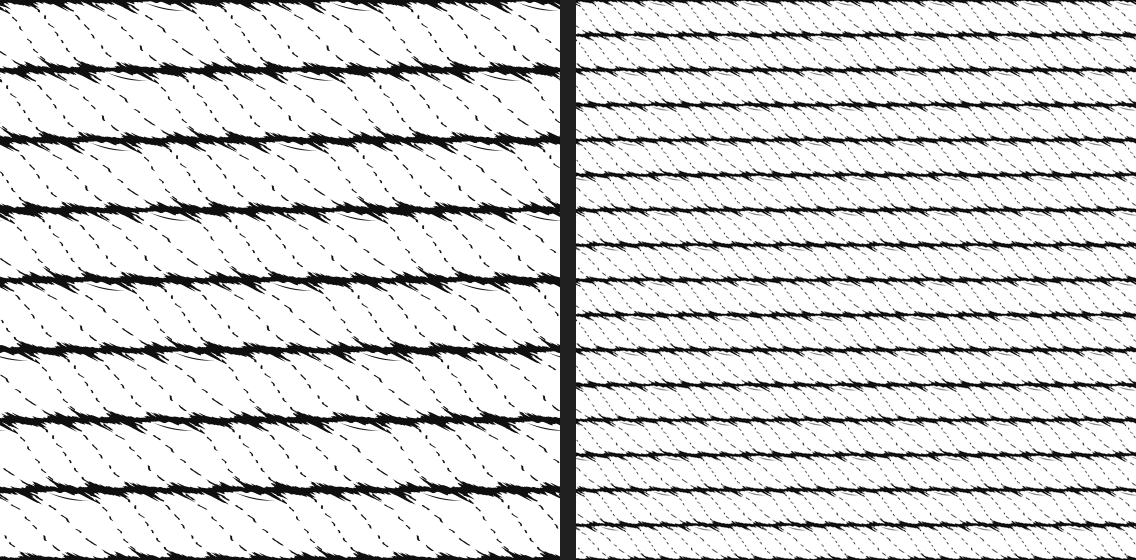
Left: one tile. Right: repeated 2 by 2.
Give the GLSL for this pattern, as a WebGL 1 fragment shader.

```glsl
precision highp float;

uniform vec2 u_resolution;

const float TAU = 6.28318;
const float ROWS = 8.0;
const float REPEATS = 3.0;
const float BEND = 0.04;
const float LEAN = 0.64;
const int STRANDS = 5;
const int SUBSAMPLES = 3;
const vec3 PAPER = vec3(1.0);
const vec3 INK = vec3(0.06);

float hash(float n) {
  return fract(sin(n * 127.1 + 1.7) * 43758.5);
}

// 1D gradient noise that wraps after a whole number of cells
float wrapNoise(float x, float cells, float seed) {
  float cell = floor(x);
  float f = x - cell;
  float left = hash(mod(cell, cells) + seed) * 2.0 - 1.0;
  float right = hash(mod(cell + 1.0, cells) + seed) * 2.0 - 1.0;
  float fade = f * f * f * (f * (f * 6.0 - 15.0) + 10.0);
  return 2.0 * mix(left * f, right * (f - 1.0), fade);
}

// Signed offset on a loop of length one
float wrapDelta(float d) {
  return fract(d + 0.5) - 0.5;
}

float strandStart(float i) {
  return 0.124 + 0.168 * i;
}

// Later strands lie flatter
float strandRun(float i) {
  return 0.31 + 0.012 * i * i;
}

float coverage(float dist, float pixel) {
  return clamp(dist / pixel + 0.5, 0.0, 1.0);
}

// Dashed S-curve between two twisted strands; positive inside
float strandDistance(vec2 q, float i) {
  float run = strandRun(i);
  float seed = 300.0 + 41.0 * i;
  float center = strandStart(i) + run * (q.y + BEND * sin(TAU * q.y));
  center += 0.012 * wrapNoise(q.y * 16.0, 64.0, seed);
  float slope = run * ROWS / REPEATS * (1.0 + TAU * BEND * cos(TAU * q.y));
  float dist = abs(wrapDelta(q.x - center)) / REPEATS / sqrt(1.0 + slope * slope);
  float dash = 0.5 * sin(TAU * (q.y * (9.0 - 0.7 * i) + hash(seed)));
  dash += 0.8 * wrapNoise(q.y * 15.0, 64.0, seed + 20.0) + 0.03;
  float nearEdge = pow(abs(2.0 * q.y - 1.0), 4.0);
  float weight = 0.0012 + 0.0006 * nearEdge;
  return min(0.005 * dash + 0.003 * nearEdge, weight) - dist;
}

// Ink along a rope edge, swelling into solid ragged wedges at each strand
float fringeDistance(vec2 q, float mirrored, float seed) {
  float foot = q.x - LEAN * q.y;
  float swell = 0.0;
  for (int k = 0; k < STRANDS; k++) {
    float i = float(k);
    float root = mix(strandStart(i), -strandStart(i) - strandRun(i), mirrored);
    float d = wrapDelta(foot - root + 0.035);
    float size = 0.7 + 0.5 * hash(seed + 7.0 * i);
    swell = max(swell, size * exp(d < 0.0 ? 20.0 * d : -32.0 * d));
  }
  float teeth = 0.7 + 0.8 * wrapNoise(foot * 38.0, 38.0, seed);
  teeth = max(teeth + 0.35 * wrapNoise(foot * 90.0, 90.0, seed + 50.0), 0.0);
  float depth = 0.022 + 0.012 * wrapNoise(foot * 9.0, 9.0, seed + 170.0);
  depth += 0.15 * swell * teeth + 0.025 * max(teeth - 0.6, 0.0);
  return (depth - q.y) / ROWS;
}

// Fine stray hair in the widest gap
float hairDistance(vec2 q) {
  float t = wrapDelta(q.x - strandStart(0.0) + 0.1) / 0.2 + 0.5;
  float arc = mix(0.04, 0.15, t * (2.0 - t));
  return 0.004 * t * (1.0 - t) - abs(q.y - arc) / ROWS;
}

float ropeInk(vec2 uv, float pixel) {
  float down = (1.0 - uv.y) * ROWS;
  float row = mod(floor(down), ROWS);
  vec2 q = vec2(uv.x * REPEATS + hash(row + 0.3), fract(down));

  float dist = fringeDistance(q, 0.0, 500.0);
  dist = max(dist, fringeDistance(vec2(-q.x, 1.0 - q.y), 1.0, 900.0));
  dist = max(dist, hairDistance(q));
  for (int k = 0; k < STRANDS; k++) {
    dist = max(dist, strandDistance(q, float(k)));
  }
  return coverage(dist, pixel);
}

void main() {
  float count = float(SUBSAMPLES);
  float pixel = 1.0 / (min(u_resolution.x, u_resolution.y) * count);
  float ink = 0.0;
  for (int j = 0; j < SUBSAMPLES; j++) {
    for (int i = 0; i < SUBSAMPLES; i++) {
      vec2 offset = (vec2(float(i), float(j)) + 0.5) / count - 0.5;
      ink += ropeInk((gl_FragCoord.xy + offset) / u_resolution, pixel);
    }
  }
  gl_FragColor = vec4(mix(PAPER, INK, ink / (count * count)), 1.0);
}
```
